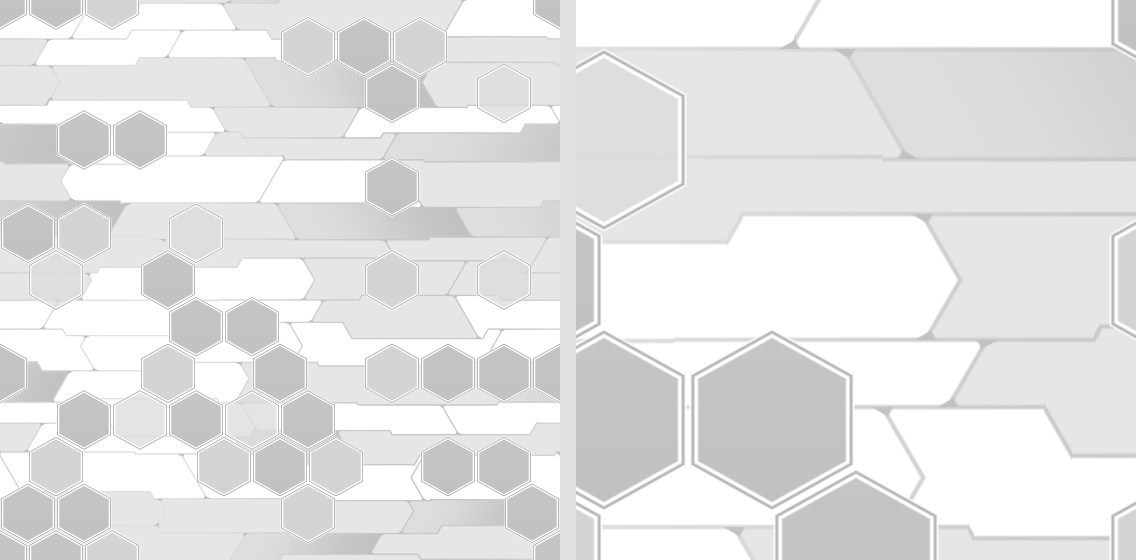
Left, the full canvas; right, a detail of the centre.
Write a three.js fragment shader that draws this pattern.

```glsl
// Tiling grey hexagons scattered over stepped, slanted plates with fine seams.
varying vec2 vUv;

const float ROWS = 17.0;
const float PLATES = 3.0;
const float STEPS = 4.0;

float hash(vec2 p) {
  return fract(sin(dot(p, vec2(12.99, 78.23))) * 4375.5);
}

// Cubing modulo a suitable prime permutes the cells, so shares stay exact.
float shuffledRank(float n, float prime) {
  return mod(n * n * n, prime) / prime;
}

// Stepped seam below row k: x = height, y = factor from vertical to true distance.
vec2 seam(float k, float x) {
  float id = mod(k, ROWS);
  float s = x * STEPS + hash(vec2(id, 7.0));
  float i = floor(s);
  float a = hash(vec2(mod(i, STEPS), id + 20.0));
  float b = hash(vec2(mod(i + 1.0, STEPS), id + 20.0));
  float rise = (b - a) * 0.6 / ROWS;
  float ramp = (s - i - 0.5) / STEPS * 1.73;
  float height = (k + (a - 0.5) * 0.6) / ROWS + sign(rise) * clamp(ramp, 0.0, abs(rise));
  float onRamp = step(0.0, ramp) * step(ramp, abs(rise));
  return vec2(height, 1.0 - 0.5 * onRamp);
}

// Slanted or pointed left end of plate j in row r.
float plateEnd(float j, float r, float y) {
  vec2 id = vec2(mod(j, PLATES), mod(r, ROWS));
  float center = (j + hash(vec2(id.y, 3.0)) + 0.5 * (hash(id + 41.0) - 0.5)) / PLATES;
  float lean = hash(id + 63.0) < 0.5 ? -0.58 : 0.58;
  float dy = y - (r + 0.5) / ROWS;
  return center + lean * (hash(id + 85.0) < 0.4 ? abs(dy) : dy);
}

float plates(vec2 uv) {
  // Find the row and the plate that hold this point.
  float r = floor(uv.y * ROWS);
  if (uv.y < seam(r, uv.x).x) r -= 1.0;
  else if (uv.y >= seam(r + 1.0, uv.x).x) r += 1.0;
  float j = floor(uv.x * PLATES - hash(vec2(mod(r, ROWS), 3.0)));
  if (uv.x < plateEnd(j, r, uv.y)) j -= 1.0;
  else if (uv.x >= plateEnd(j + 1.0, r, uv.y)) j += 1.0;

  vec2 low = seam(r, uv.x);
  vec2 high = seam(r + 1.0, uv.x);
  float left = plateEnd(j, r, uv.y);
  float right = plateEnd(j + 1.0, r, uv.y);
  float seamDist = min((uv.y - low.x) * low.y, (high.x - uv.y) * high.y);
  float endDist = min(uv.x - left, right - uv.x) * 0.866;

  // White plates gather on the left, grey and graded ones on the right.
  float mid = (r + 0.5) / ROWS;
  float center = 0.5 * (plateEnd(j, r, mid) + plateEnd(j + 1.0, r, mid));
  float n = mod(r, ROWS) * PLATES + mod(j, PLATES) + 1.0;
  float tone = shuffledRank(n, 53.0) + 0.25 * cos(6.28318 * (center - 0.25));
  float shade = 1.0;
  if (tone < 0.12) shade = mix(0.87, 0.76, smoothstep(0.1, 1.0, (uv.x - left) / (right - left)));
  else if (tone < 0.51) shade = 0.9;

  // Fine seams and small wedges at the joints.
  float seamShade = 0.83 + 0.05 * sin(6.28318 * uv.x);
  shade = mix(seamShade, shade, smoothstep(0.0003, 0.0022, min(seamDist, endDist)));
  return mix(0.76, shade, smoothstep(0.0045, 0.0065, seamDist + endDist));
}

// Nearest hexagon: x = distance (0.5 at the cell border), y = height in it, zw = cell.
vec4 nearestHexagon(vec2 uv) {
  vec2 p = uv * vec2(10.0, 12.0);
  vec4 best = vec4(9.0);
  for (int i = 0; i < 2; i++) {
    float row = floor(p.y) + float(i);
    float shift = 0.5 * mod(row, 2.0);
    float col = floor(p.x - shift + 0.5);
    vec2 q = vec2(p.x - col - shift, (p.y - row) * 0.866);
    float d = max(abs(q.x), abs(q.x) * 0.5 + abs(q.y) * 0.866);
    if (d < best.x) best = vec4(d, q.y, mod(col, 10.0), mod(row, 12.0));
  }
  return best;
}

void main() {
  float shade = plates(vUv);
  vec4 hexagon = nearestHexagon(vUv);
  float rank = shuffledRank(hexagon.w * 10.0 + hexagon.z + 1.0, 131.0);

  if (rank < 0.335) {
    // Dark, middle and pale, slightly translucent fills.
    float fill = 0.765 + 0.015 * hexagon.y;
    if (rank > 0.29) fill = mix(0.86, shade, 0.25);
    else if (rank > 0.2) fill = 0.83;

    // White rim, thin outline, then the fill.
    float d = hexagon.x;
    shade = mix(1.0, shade, smoothstep(0.482, 0.498, d));
    shade = mix(0.72, shade, smoothstep(0.002, 0.016, abs(d - 0.471)));
    shade = mix(fill, shade, smoothstep(0.432, 0.448, d));
  }
  gl_FragColor = vec4(vec3(shade), 1.0);
}
```
